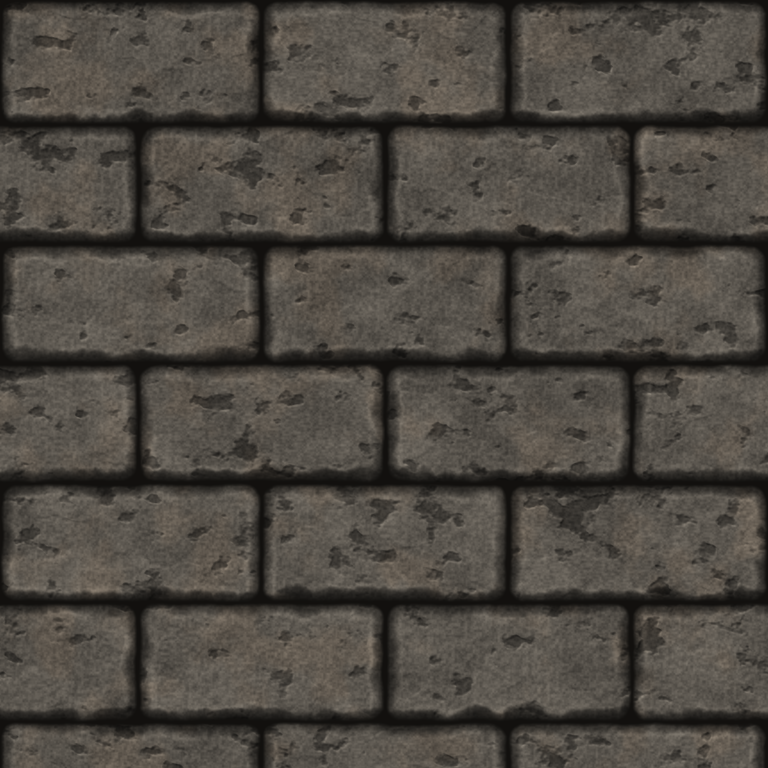
Give the GLSL for this texture, as a Shadertoy shader.

```glsl
// Weathered grey stone blocks in a running bond with dark, narrow joints.

const float ROW_PITCH = 0.1556;     // height of a course
const float FIRST_JOINT = 0.0599;   // lowest horizontal joint
const float TOP_ROW = 5.0;          // last course, stretched to the upper edge
const float BLOCK_PITCH = 0.3212;   // width of a block
const float ODD_JOINT = 0.3405;     // first inner joint of odd courses
const float EVEN_JOINT = 0.1803;    // first joint of even courses
const float JOINT_HALF = 0.0038;
const float CORNER_RADIUS = 0.017;
const float EDGE_SOFTNESS = 0.003;
const float EDGE_WOBBLE = 0.006;
const float BEVEL_WIDTH = 0.015;
const float RELIEF_STRENGTH = 0.75;
const float GRAIN_STRENGTH = 0.42;
const float BLOCK_VARIATION = 0.07;
const vec2 LIGHT_STEP = vec2(-0.0012, 0.0026);

const vec3 JOINT_COLOR = vec3(0.070, 0.064, 0.056);
const vec3 STONE_COLOR = vec3(0.352, 0.333, 0.305);
const vec3 WARM_COLOR = vec3(0.405, 0.365, 0.320);

float hash(vec2 p) {
    return fract(sin(dot(p, vec2(127.1, 311.7))) * 43758.545);
}

float noise(vec2 p) {
    vec2 i = floor(p), f = fract(p);
    f = f * f * (3.0 - 2.0 * f);
    return mix(mix(hash(i), hash(i + vec2(1, 0)), f.x),
               mix(hash(i + vec2(0, 1)), hash(i + vec2(1, 1)), f.x), f.y);
}

float fbm(vec2 p) {
    float sum = 0.0, weight = 0.5;
    for (int i = 0; i < 4; i++) {
        sum += weight * noise(p);
        p = mat2(1.6, 1.2, -1.2, 1.6) * p + 5.3;
        weight *= 0.5;
    }
    return sum / 0.9375;
}

// Bounds of the block under uv as (left, bottom, right, top).
vec4 blockBounds(vec2 uv, out vec2 id) {
    float row = clamp(floor((uv.y - FIRST_JOINT) / ROW_PITCH), -1.0, TOP_ROW);
    bool odd = mod(row, 2.0) > 0.5;
    float start = odd ? ODD_JOINT : EVEN_JOINT;
    float col = clamp(floor((uv.x - start) / BLOCK_PITCH), -1.0, odd ? 1.0 : 2.0);
    id = vec2(col, row);
    vec2 low = vec2(start, FIRST_JOINT) + id * vec2(BLOCK_PITCH, ROW_PITCH);
    vec2 high = low + vec2(BLOCK_PITCH, ROW_PITCH);
    // Outer blocks of odd courses end at the canvas sides.
    if (odd && col < 0.0) low.x = 0.0;
    if (odd && col > 0.0) high.x = 1.0;
    if (row == TOP_ROW) high.y = 1.0;
    return vec4(low, high);
}

float roundedBox(vec2 p, vec2 halfSize, float radius) {
    vec2 q = abs(p) - halfSize + radius;
    return length(max(q, 0.0)) + min(max(q.x, q.y), 0.0) - radius;
}

float pitMask(vec2 p) {
    return smoothstep(0.61, 0.74, fbm(p * vec2(32.0, 44.0) + 7.0));
}

// Rough height with chipped ledges and sunken pits.
float surfaceHeight(vec2 p) {
    float ledge = smoothstep(0.49, 0.55, fbm(p * vec2(13.0, 17.0) + 3.0));
    return fbm(p * 26.0) + 0.16 * ledge - 0.35 * pitMask(p);
}

void mainImage(out vec4 fragColor, in vec2 fragCoord) {
    vec2 uv = fragCoord / iResolution.xy;
    vec2 id;
    vec4 bounds = blockBounds(uv, id);
    vec2 center = 0.5 * (bounds.xy + bounds.zw);
    vec2 halfSize = 0.5 * (bounds.zw - bounds.xy) - JOINT_HALF;
    float seed = hash(id + 3.7);
    vec2 p = uv + vec2(seed, hash(id + 9.1)) * 6.0;

    // Worn outline
    float wear = fbm(p * 30.0) - 0.5;
    float depth = -roundedBox(uv - center, halfSize, CORNER_RADIUS) + wear * EDGE_WOBBLE;
    float softness = max(EDGE_SOFTNESS, 1.0 / iResolution.y);
    float coverage = smoothstep(-softness, softness, depth);

    // Stone surface
    float height = surfaceHeight(p);
    float relief = height - surfaceHeight(p + LIGHT_STEP);
    float grain = 0.6 * noise(p * 250.0) + 0.4 * noise(p * 430.0) - 0.5;
    float tone = 1.0 + RELIEF_STRENGTH * relief + GRAIN_STRENGTH * grain;
    tone += 0.35 * (height - 0.55) + BLOCK_VARIATION * (seed - 0.5);
    tone *= 1.0 - 0.24 * pitMask(p);

    // Bevel: shaded sides, chipped lower edge, pale worn rim
    float rough = wear * 0.026;
    tone *= mix(0.5, 1.0, smoothstep(0.0, BEVEL_WIDTH, depth + rough * 0.5));
    float rise = uv.y - bounds.y - JOINT_HALF;
    tone *= mix(0.66, 1.0, smoothstep(0.008, 0.016, rise + rough));
    float rim = (depth + rough * 0.5 - BEVEL_WIDTH) / 0.0035;
    tone += 0.16 * exp(-rim * rim) * smoothstep(0.3, 0.7, noise(p * 24.0));

    float warmth = smoothstep(0.48, 0.72, fbm(p * 19.0 + 21.0));
    vec3 stone = mix(STONE_COLOR, WARM_COLOR, warmth * 0.6) * tone;
    fragColor = vec4(mix(JOINT_COLOR, stone, coverage), 1.0);
}
```
